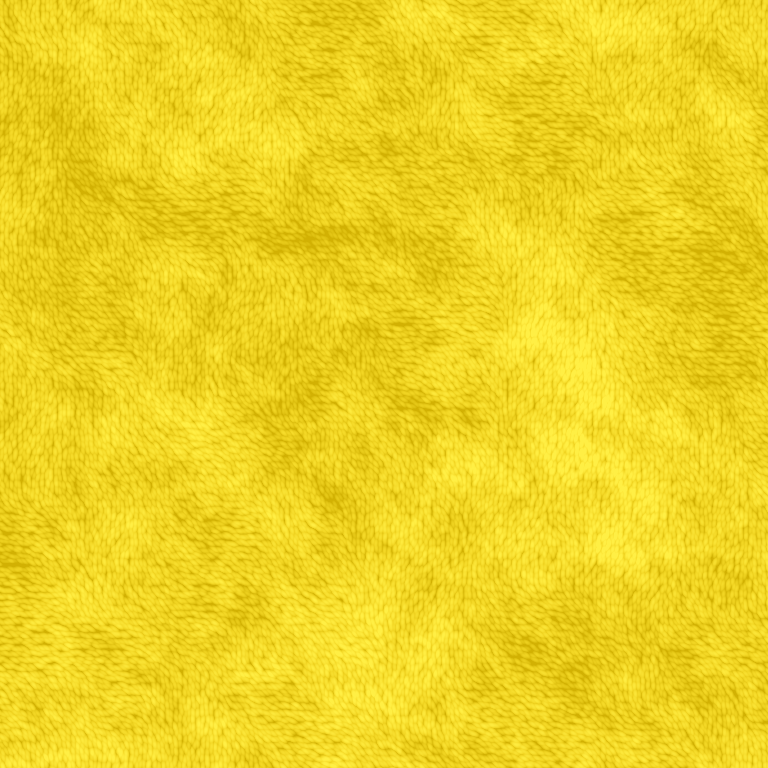
Give the GLSL for this texture, as a three.js fragment shader.

```glsl
// Yellow plush cloth: short leaning tufts of pile with cloudy brushed patches.
varying vec2 vUv;

const vec3 DEEP_YELLOW = vec3(0.87, 0.75, 0.06);
const vec3 MID_YELLOW = vec3(0.95, 0.84, 0.14);
const vec3 BRIGHT_YELLOW = vec3(0.99, 0.91, 0.23);

const vec2 TUFT_CELL = vec2(0.0058, 0.0085);   // spacing of the pile
const vec2 TUFT_RADIUS = vec2(0.0035, 0.0074); // half width, half length
const float TUFT_JITTER = 0.65;
const float OVERLAP_SHARPNESS = 7.0;
const float LEAN_MIN = -0.25;                  // radians from upright
const float LEAN_MAX = 1.25;

const float BASE_TONE = 0.52;
const float RELIEF_MEAN = 0.82;
const float RELIEF_GAIN = 0.75;
const float TUFT_VARIATION = 0.36;
const float SIDE_LIGHT = 0.10;
const float LEAN_SHADE = 0.22;

float hash(vec2 p) {
  vec3 q = fract(vec3(p.xyx) * 0.1031);
  q += dot(q, q.yzx + 33.33);
  return fract((q.x + q.y) * q.z);
}

float noise(vec2 p) {
  vec2 i = floor(p);
  vec2 f = fract(p);
  f = f * f * (3.0 - 2.0 * f);
  float low = mix(hash(i), hash(i + vec2(1.0, 0.0)), f.x);
  float high = mix(hash(i + vec2(0.0, 1.0)), hash(i + vec2(1.0)), f.x);
  return mix(low, high, f.y);
}

// Brushing direction: 0 is upright pile, 1 is pile laid almost flat.
float brushing(vec2 p) {
  float n = 0.6 * noise(p * 7.0 + 41.0) + 0.4 * noise(p * 19.0 + 83.0);
  return smoothstep(0.2, 0.85, n);
}

// Light and dark patches, centred on zero.
float clouds(vec2 p) {
  vec2 q = vec2(p.x + 0.45 * p.y, p.y - 0.2 * p.x) + 3.0;
  float broad = noise(q * 5.0 + 7.0) - 0.5;
  float patches = noise(q * 15.0 + 23.0) - 0.5;
  float mottle = noise(q * 38.0 + 59.0) - 0.5;
  float drift = 0.10 * (p.x - p.y);
  return 0.42 * broad + 0.52 * patches + 0.50 * mottle + drift;
}

// Tone of the overlapping tufts, centred on zero.
float pile(vec2 p) {
  vec2 home = floor(p / TUFT_CELL);
  float weightSum = 0.0;
  float shadeSum = 0.0;
  for (int j = -2; j <= 2; j++) {
    for (int i = -2; i <= 2; i++) {
      vec2 cell = home + vec2(float(i), float(j));
      vec2 seed = cell + 11.0;
      vec2 jitter = vec2(hash(seed), hash(seed + 217.0)) - 0.5;
      vec2 root = (cell + 0.5 + TUFT_JITTER * jitter) * TUFT_CELL;

      // Turn into the frame of the tuft.
      float wobble = 0.35 * (hash(seed + 431.0) - 0.5);
      float lean = mix(LEAN_MIN, LEAN_MAX, brushing(root)) + wobble;
      float c = cos(lean);
      float s = sin(lean);
      vec2 d = p - root;
      vec2 local = vec2(c * d.x + s * d.y, c * d.y - s * d.x) / TUFT_RADIUS;

      // Higher tufts cover their neighbours.
      float height = 1.0 - dot(local, local) + 0.3 * hash(seed + 653.0);
      float weight = exp(OVERLAP_SHARPNESS * max(height, -2.0));
      float side = clamp(local.x, -1.0, 1.0);
      float shade = TUFT_VARIATION * (hash(seed + 877.0) - 0.5) - SIDE_LIGHT * side;
      weightSum += weight;
      shadeSum += weight * shade;
    }
  }
  float relief = log(weightSum) / OVERLAP_SHARPNESS;
  return RELIEF_GAIN * (relief - RELIEF_MEAN) + shadeSum / weightSum;
}

vec3 clothColour(float tone) {
  float t = 2.0 * clamp(tone, -0.3, 1.2);
  vec3 shadow = mix(DEEP_YELLOW, MID_YELLOW, min(t, 1.0));
  return shadow + (BRIGHT_YELLOW - MID_YELLOW) * max(t - 1.0, 0.0);
}

void main() {
  float tone = BASE_TONE + clouds(vUv) + pile(vUv);
  tone -= LEAN_SHADE * (brushing(vUv) - 0.45);
  gl_FragColor = vec4(clothColour(tone), 1.0);
}
```
